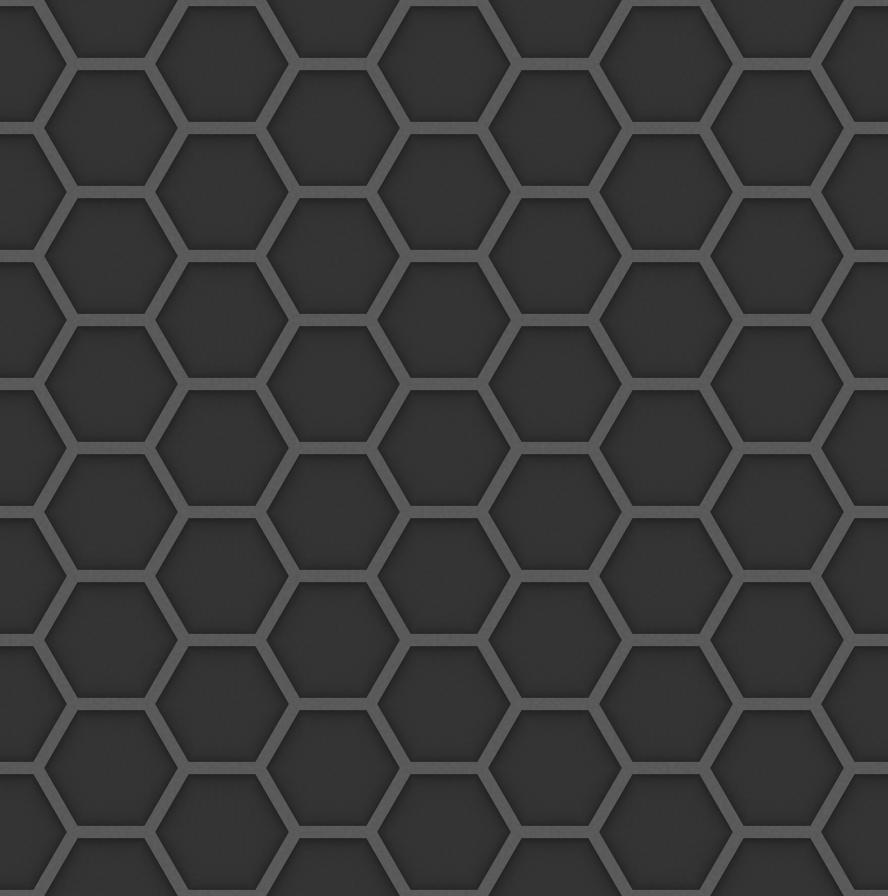
Reproduce this pattern procedurally as a Shadertoy shader.

```glsl
const vec2 REPEATS = vec2(4.0, 7.0);      // two-column cells across, hexagons down
const vec2 CELL = vec2(1.7320508, 1.0);   // cell size, one hexagon high
const float LINE_HALF_WIDTH = 0.0485;     // in hexagon heights
const float SHADOW_REACH = 0.052;
const float SHADOW_DROP = 0.008;
const float GRAIN_CELLS = 220.0;          // noise cells per canvas side
const float LINE_GRAIN = 0.022;
const float FILL_GRAIN = 0.008;
const vec3 LINE_COLOR = vec3(0.352);
const vec3 FILL_COLOR = vec3(0.204);
const vec3 SHADOW_COLOR = vec3(0.138);

// Unit gradient from an integer hash of the wrapped lattice point
vec2 latticeGradient(vec2 cell, float period) {
    uvec2 c = uvec2(mod(cell, period));
    uint h = c.x * 1597u + c.y * 51749u + 17u;
    h = (h ^ (h >> 15u)) * 73939u;
    h = (h ^ (h >> 13u)) * 91813u;
    h ^= h >> 16u;
    float angle = float(h & 1023u) * 6.28319 / 1024.0;
    return vec2(cos(angle), sin(angle));
}

// Gradient noise that wraps after a whole number of cells
float gradientNoise(vec2 p, float period) {
    vec2 i = floor(p);
    vec2 f = p - i;
    vec2 u = f * f * f * (f * (f * 6.0 - 15.0) + 10.0);
    vec2 e = vec2(1.0, 0.0);
    float a = dot(latticeGradient(i, period), f);
    float b = dot(latticeGradient(i + e.xy, period), f - e.xy);
    float c = dot(latticeGradient(i + e.yx, period), f - e.yx);
    float d = dot(latticeGradient(i + e.xx, period), f - e.xx);
    return mix(mix(a, b, u.x), mix(c, d, u.x), u.y);
}

// Offset from the nearest centre of the staggered hexagon grid
vec2 hexOffset(vec2 p) {
    vec2 even = mod(p + vec2(0.5 * CELL.x, 0.0), CELL) - 0.5 * CELL;
    vec2 odd = mod(p + vec2(0.0, 0.5 * CELL.y), CELL) - 0.5 * CELL;
    return dot(even, even) < dot(odd, odd) ? even : odd;
}

// Distance inward from the border of a flat-topped hexagon
float hexInset(vec2 q) {
    q = abs(q);
    return 0.5 - max(q.y, dot(q, vec2(0.5 * CELL.x, 0.5)));
}

void mainImage(out vec4 fragColor, in vec2 fragCoord) {
    vec2 uv = fragCoord / iResolution.xy;
    vec2 q = hexOffset(uv * REPEATS * CELL);
    float pixel = REPEATS.y / iResolution.y;

    // Recessed fill, with the shadow falling slightly downward
    float depth = hexInset(q + vec2(0.0, SHADOW_DROP)) - LINE_HALF_WIDTH;
    float shadow = exp(-max(depth, 0.0) / SHADOW_REACH);
    vec3 fill = mix(FILL_COLOR, SHADOW_COLOR, shadow);

    // Raised lines
    float edge = hexInset(q) - LINE_HALF_WIDTH;
    float line = 1.0 - smoothstep(-0.6 * pixel, 0.6 * pixel, edge);
    vec3 color = mix(fill, LINE_COLOR, line);

    // Fine surface grain
    float grain = gradientNoise(uv * GRAIN_CELLS, GRAIN_CELLS);
    color += grain * mix(FILL_GRAIN, LINE_GRAIN, line);

    fragColor = vec4(color, 1.0);
}
```
